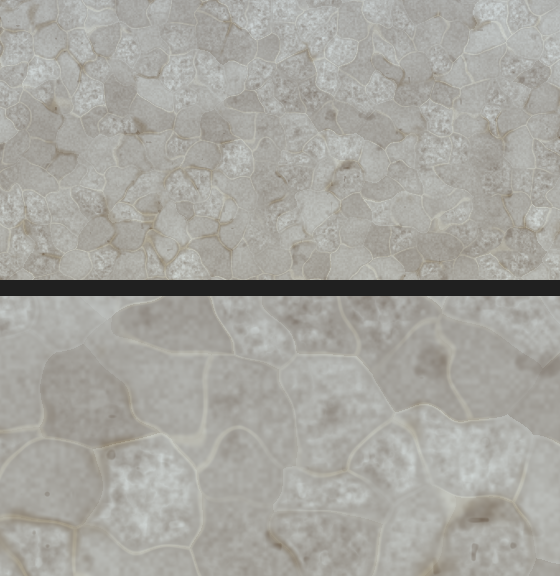
Top: the whole. Bottom: its middle third, enlarged.
Give the GLSL for this texture, as a Shadertoy shader.

```glsl
// Polished slab of packed, translucent white quartz pebbles.
// Stretched, randomly turned Voronoi cells form the stones; layered value noise
// adds frosty ribs, grain, clouding, cream seams and sparse brown stains.

#define DENSITY 10.0        // pebble cells per canvas height
#define MEAN_TONE 0.52      // position on the dark-to-light ramp
#define PEBBLE_CONTRAST 0.42
#define FROST_CONTRAST 0.85
#define GRAIN_CONTRAST 0.42
#define CLOUD_CONTRAST 0.45
#define SEAM_WIDTH 0.045    // in cells
#define STAIN_AMOUNT 0.50
#define DARK_STONE vec3(0.58, 0.56, 0.53)
#define LIGHT_STONE vec3(0.76, 0.775, 0.765)
#define CREAM_TINT vec3(0.012, 0.004, -0.016)

struct Pebble {
    vec2 id;      // random key of the nearest stone
    vec2 local;   // position along and across its long axis
    float edge;   // zero on the seam, growing inwards
};

vec2 hash2(vec2 p) {
    vec3 q = fract(p.xyx * vec3(0.1031, 0.1030, 0.0973));
    q += dot(q, q.yzx + 33.33);
    return fract((q.xx + q.yz) * q.zy);
}

float noise(vec2 p) {
    vec2 i = floor(p), f = fract(p);
    f = f * f * (3.0 - 2.0 * f);
    float low = mix(hash2(i).x, hash2(i + vec2(1, 0)).x, f.x);
    float high = mix(hash2(i + vec2(0, 1)).x, hash2(i + vec2(1, 1)).x, f.x);
    return mix(low, high, f.y);
}

float fbm(vec2 p) {
    float sum = 0.0, weight = 0.53;
    for (int k = 0; k < 4; k++) {
        sum += weight * noise(p);
        p = mat2(1.6, 1.2, -1.2, 1.6) * p + 7.3;
        weight *= 0.5;
    }
    return sum;
}

// Cellular search in which every stone has its own angle, stretch and size
Pebble findPebble(vec2 p) {
    Pebble stone = Pebble(vec2(0), vec2(0), 0.0);
    vec2 base = floor(p);
    float nearest = 9.0, second = 9.0;
    for (int y = -2; y <= 2; y++)
    for (int x = -2; x <= 2; x++) {
        vec2 cell = base + vec2(x, y);
        vec2 shape = hash2(cell + 41.7);
        vec2 d = p - cell - 0.1 - 0.8 * hash2(cell);
        float angle = 6.2832 * shape.x;
        float c = cos(angle), s = sin(angle);
        vec2 local = vec2(c * d.x + s * d.y, c * d.y - s * d.x);
        float stretch = mix(1.0, 1.42, shape.y);
        float size = mix(0.8, 1.2, hash2(cell + 13.1).x);
        float dist = length(local * vec2(1.0 / stretch, stretch)) / size;
        if (dist < nearest) {
            second = nearest;
            nearest = dist;
            stone.id = cell;
            stone.local = local;
        } else {
            second = min(second, dist);
        }
    }
    stone.edge = second - nearest;
    return stone;
}

void mainImage(out vec4 fragColor, in vec2 fragCoord) {
    vec2 uv = fragCoord / iResolution.y;
    vec2 p = uv * DENSITY + 20.0;
    float pixel = DENSITY / iResolution.y;

    // Stones with slightly wobbly outlines
    vec2 wobble = vec2(noise(p * 2.3), noise(p * 2.3 + 31.0)) - 0.5;
    Pebble stone = findPebble(p + 0.28 * wobble);
    vec2 look = hash2(stone.id + 71.3);
    vec2 offset = 50.0 * hash2(stone.id + 5.9);
    float inside = smoothstep(0.02, 0.3, stone.edge);

    // Body tone, clouding and a soft light from the upper left
    float tone = MEAN_TONE + PEBBLE_CONTRAST * (look.x - 0.5);
    tone += CLOUD_CONTRAST * (fbm(p * 0.9) - 0.5);
    tone += 0.08 * (uv.y - 0.5);
    tone += 0.10 * (fbm(p * 2.5 + offset) - 0.5);

    // Frosty ribs running across the long axis, strong in some stones only
    float frosted = mix(0.15, 1.0, smoothstep(0.25, 0.8, look.y)) * inside;
    float ribs = noise(stone.local * vec2(9.0, 3.5) + offset + 1.5 * wobble);
    float flecks = 1.0 - abs(2.0 * fbm(p * 5.0 + offset) - 1.0);
    tone += FROST_CONTRAST * frosted * (0.4 * (ribs - 0.5) + 0.9 * (flecks - 0.78));
    tone += 0.22 * frosted * smoothstep(0.62, 0.85, noise(p * 9.0 + offset));
    tone += GRAIN_CONTRAST * (noise(p * 17.0) - 0.5) * mix(0.5, 1.0, frosted);

    // Dim rim beside a thin cream seam that fades in and out
    float seamWidth = max(SEAM_WIDTH, pixel);
    float seam = 1.0 - smoothstep(0.3 * seamWidth, 1.6 * seamWidth, stone.edge);
    float rim = smoothstep(0.02, 0.09, stone.edge) * (1.0 - smoothstep(0.09, 0.26, stone.edge));
    float seamShow = smoothstep(0.3, 0.65, noise(p * 1.4 + 90.0));
    tone += 0.20 * seam * seamShow - 0.12 * rim * mix(0.4, 1.0, look.x);

    // Brown stains gather along seams and in a few grey pockets
    float patches = smoothstep(0.56, 0.76, fbm(p * 1.1 + 140.0));
    float stain = patches * (1.0 - smoothstep(0.0, 0.25, stone.edge));
    float pocket = smoothstep(0.70, 0.84, fbm(p * 1.7 + 210.0));
    float specks = smoothstep(0.86, 0.95, noise(p * 6.5 + 300.0)) * patches;
    tone -= STAIN_AMOUNT * (stain + 0.8 * pocket + specks);

    vec3 color = mix(DARK_STONE, LIGHT_STONE, clamp(tone, -0.9, 1.25));
    color += CREAM_TINT * (seam * seamShow + stain + 0.8 * (0.5 - uv.y));
    fragColor = vec4(color, 1.0);
}
```
